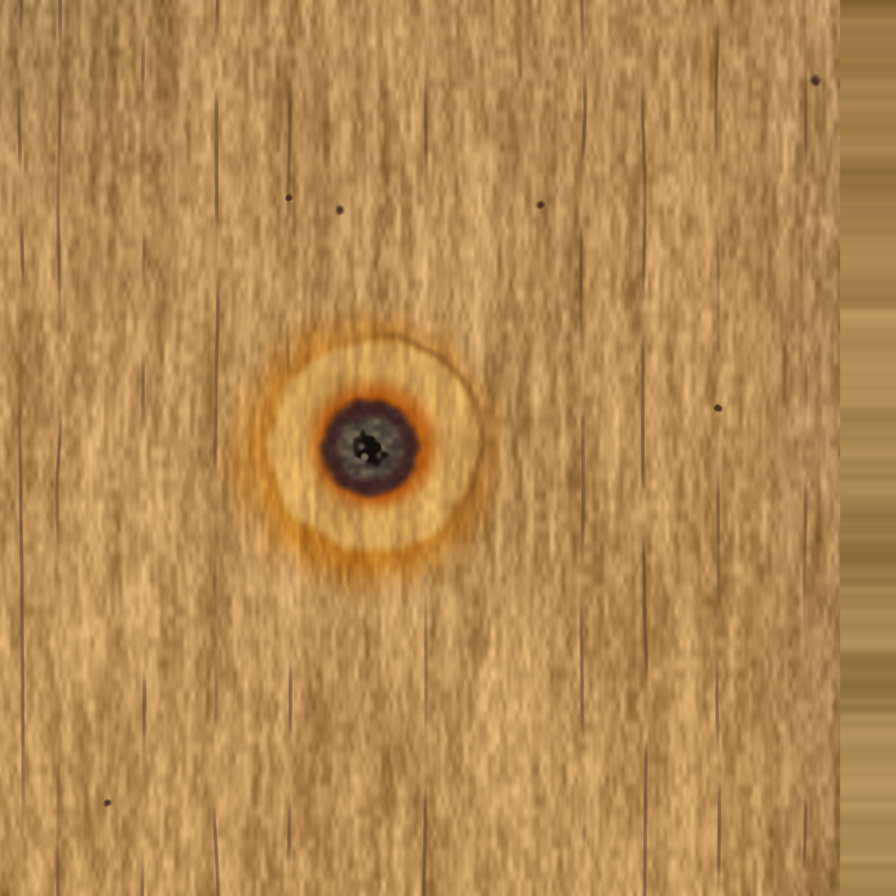
This texture is drawn by a Shadertoy shader. Its source:

```glsl
float hash(vec2 p) {
    vec3 q = fract(vec3(p.xyx) * 0.1031);
    q += dot(q, q.yzx + 33.33);
    return fract((q.x + q.y) * q.z);
}

float noise(vec2 p) {
    vec2 cell = floor(p), f = fract(p);
    f = f * f * (3.0 - 2.0 * f);
    return mix(mix(hash(cell), hash(cell + vec2(1, 0)), f.x),
               mix(hash(cell + vec2(0, 1)), hash(cell + vec2(1, 1)), f.x), f.y);
}

float signedNoise(vec2 p) {
    return noise(p) * 2.0 - 1.0;
}

// Long vertical fibres, short flecks and broad uneven stain
float grain(vec2 uv) {
    vec2 p = uv + vec2(0.004 * signedNoise(uv * vec2(5, 4)), 0.0);
    float tone = 0.15 * signedNoise(p * vec2(38, 2));
    tone += 0.25 * signedNoise(p * vec2(105, 7) + 17.0);
    tone += 0.28 * signedNoise(p * vec2(165, 28) + 41.0);
    tone += 0.26 * signedNoise(p * vec2(230, 85) + 73.0);
    return tone + 0.12 * signedNoise(uv * vec2(9, 6) + 90.0);
}

// Thin, broken dark lines running along the grain
float cracks(vec2 uv) {
    const float lines[10] = float[](0.023, 0.066, 0.160, 0.241, 0.322,
                                    0.475, 0.651, 0.720, 0.801, 0.899);
    float dark = 0.0;
    for (int i = 0; i < 10; i++) {
        float seed = float(i) * 13.7;
        float bend = 0.003 * signedNoise(vec2(seed, uv.y * 9.0));
        float gap = smoothstep(0.35, 0.75, noise(vec2(seed + 5.0, uv.y * 14.0)));
        float d = abs(uv.x - lines[i] - bend);
        dark = max(dark, gap * (1.0 - smoothstep(0.0007, 0.0032, d)));
    }
    return dark;
}

// Small holes: position and radius
float pits(vec2 uv) {
    const vec3 holes[6] = vec3[](
        vec3(0.380, 0.766, 0.0075), vec3(0.603, 0.771, 0.0065),
        vec3(0.910, 0.910, 0.0080), vec3(0.322, 0.779, 0.0050),
        vec3(0.801, 0.544, 0.0055), vec3(0.120, 0.104, 0.0060));
    float dark = 0.0;
    for (int i = 0; i < 6; i++) {
        float d = length(uv - holes[i].xy) + 0.002 * signedNoise(uv * 180.0);
        dark = max(dark, 1.0 - smoothstep(0.25, 1.0, d / holes[i].z));
    }
    return dark;
}

vec3 plank(vec2 uv, float tone) {
    vec3 wood = vec3(0.725, 0.555, 0.338);
    wood += vec3(0.035, 0.028, 0.012) * (0.45 - uv.y);
    wood *= 1.0 - 0.10 * smoothstep(0.82, 0.94, uv.x);
    wood *= 1.0 - 0.16 * (1.0 - smoothstep(0.0, 0.28, length(uv - vec2(0.02, 1.0))));
    wood += tone * vec3(0.27, 0.25, 0.22);
    wood = mix(wood, vec3(0.40, 0.27, 0.17), 0.65 * cracks(uv));
    return mix(wood, vec3(0.22, 0.13, 0.10), 0.85 * pits(uv));
}

// Rust halo and pale ring around the nail
vec3 stain(vec3 wood, vec2 q, float tone) {
    float wobble = signedNoise(q * 32.0 + 50.0);
    float r = length(q) + 0.005 * wobble;
    float side = dot(q / max(length(q), 0.001), vec2(-0.75, -0.65));
    float reach = 0.157 + 0.013 * side + 0.012 * signedNoise(q * vec2(90, 14) + 30.0);
    vec3 fibre = tone * vec3(0.21, 0.20, 0.13);

    float halo = 1.0 - smoothstep(0.112, reach + 0.018, r);
    halo *= 0.62 + 0.28 * side + 0.22 * abs(q.y) / max(r, 0.02);
    vec3 col = mix(wood, vec3(0.73, 0.46, 0.13) + fibre, clamp(halo, 0.0, 0.92));

    float ring = 1.0 - smoothstep(0.108, 0.122, r);
    col = mix(col, vec3(0.82, 0.64, 0.36) + fibre, 0.9 * ring);
    float rim = exp(-pow((r - 0.121) / 0.005, 2.0));
    rim *= smoothstep(0.0, 0.11, q.x + 0.5 * q.y);
    col = mix(col, vec3(0.46, 0.31, 0.13), 0.45 * rim);

    float rust = 1.0 - smoothstep(0.053, 0.084 + 0.008 * wobble, r);
    return mix(col, vec3(0.70, 0.36, 0.08) + 0.6 * fibre, rust);
}

// Dark corroded collar, mottled grey head and a black central gouge
vec3 nail(vec3 col, vec2 q) {
    float r = length(q) + 0.0025 * signedNoise(q * 75.0 + 20.0);
    float speck = noise(q * 140.0 + 60.0);
    vec3 collar = vec3(0.25, 0.15, 0.14) + 0.05 * (speck - 0.5);
    col = mix(col, collar, 1.0 - smoothstep(0.047, 0.060, r));

    vec3 head = mix(vec3(0.25, 0.22, 0.20), vec3(0.50, 0.46, 0.36), speck);
    col = mix(col, head, 0.9 * (1.0 - smoothstep(0.026, 0.043, r)));

    vec2 g = (q - vec2(0.001, -0.005)) * vec2(1.0, 0.75);
    float gouge = length(g) + 0.008 * signedNoise(q * 115.0 + 10.0);
    col = mix(col, vec3(0.08, 0.06, 0.04), 1.0 - smoothstep(0.008, 0.017, gouge));
    float glint = 1.0 - smoothstep(0.002, 0.006, length(q - vec2(-0.006, -0.011)));
    return mix(col, vec3(0.62, 0.57, 0.43), 0.7 * glint);
}

// Horizontal bands of the side border
vec3 border(float y) {
    float tone = 0.50 * signedNoise(vec2(3.0, y * 13.0));
    tone += 0.35 * signedNoise(vec2(8.0, y * 42.0));
    tone += 0.22 * signedNoise(vec2(14.0, y * 120.0));
    vec3 base = mix(vec3(0.63, 0.50, 0.29), vec3(0.58, 0.44, 0.24), smoothstep(0.3, 1.0, y));
    return base + tone * vec3(0.16, 0.15, 0.13);
}

void mainImage(out vec4 fragColor, in vec2 fragCoord) {
    vec2 uv = fragCoord / iResolution.xy;
    vec2 q = uv - vec2(0.413, 0.501);
    float tone = grain(uv);

    vec3 col = plank(uv, tone);
    col = stain(col, q - vec2(0.004, 0.002), tone);
    col = nail(col, q);

    float edge = smoothstep(0.9365, 0.9385, uv.x);
    col = mix(col, border(uv.y), edge);
    fragColor = vec4(clamp(col, 0.0, 1.0), 1.0);
}
```
